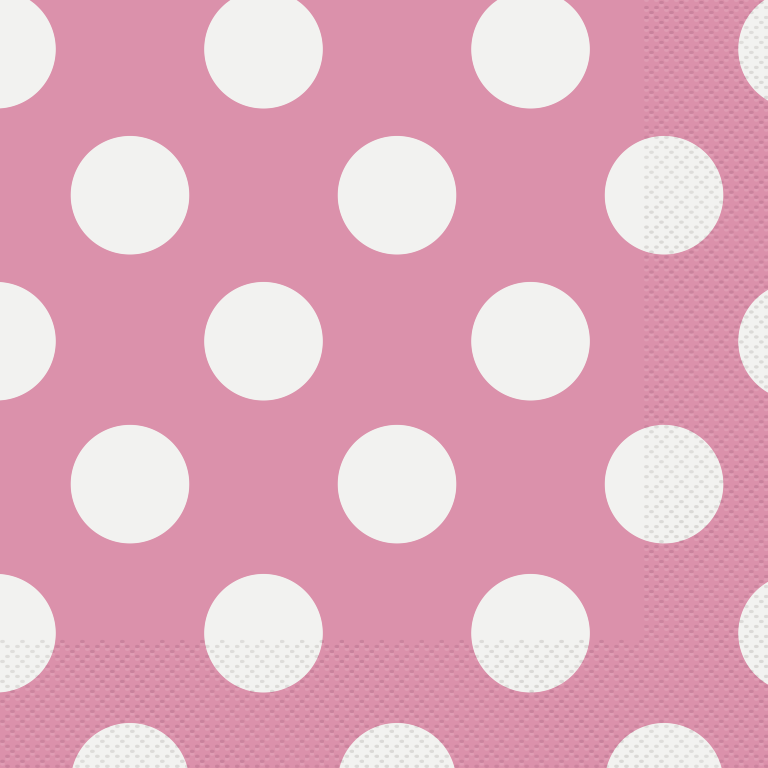
Write a Shadertoy shader that draws this pattern.

```glsl
// Pale polka dots in staggered rows on a pink paper napkin.
// Dots come from a repeated circle distance; the right and bottom borders
// carry a pressed diamond lattice of tiny ellipses with soft highlights.

const vec3 PINK = vec3(0.86, 0.57, 0.67);
const vec3 PINK_SHADE = vec3(0.785, 0.505, 0.61);
const vec3 PINK_LIGHT = vec3(0.875, 0.615, 0.705);
const vec3 WHITE = vec3(0.95, 0.95, 0.94);
const vec3 WHITE_SHADE = vec3(0.85, 0.845, 0.835);

const vec2 DOT_PITCH = vec2(0.3477, 0.1901);   // column and row spacing
const vec2 DOT_ORIGIN = vec2(-0.0046, 0.0641);
const float DOT_RADIUS = 0.0772;
const vec2 BORDER_START = vec2(0.838, 0.834);  // right and bottom bands
const float EMBOSS_PITCH = 0.0065;

// Antialiased coverage of a signed distance.
float coverage(float dist, float pixel) {
    return 1.0 - smoothstep(-0.6 * pixel, 0.6 * pixel, dist);
}

// Small vertical printing drift of the lower rows.
float rowDrift(float row) {
    return 0.004 * sin(1.5708 * (row - 4.0)) * step(2.0, row);
}

// Distance to the nearest dot; odd rows shift by half a column.
float polkaDots(vec2 p) {
    vec2 q = p - DOT_ORIGIN;
    float row = floor(q.y / DOT_PITCH.y + 0.5);
    q.y -= row * DOT_PITCH.y + rowDrift(row);
    float column = q.x / DOT_PITCH.x - 0.5 * mod(row, 2.0);
    q.x = (fract(column + 0.5) - 0.5) * DOT_PITCH.x;
    return length(q) - DOT_RADIUS;
}

// Coverage of the pressed marks: cells on either diagonal of a 4 by 4 tile.
float embossMarks(vec2 p, float pixel) {
    vec2 cell = floor(p / EMBOSS_PITCH);
    vec2 center = (cell + 0.5) * EMBOSS_PITCH;
    float onLattice = mod(cell.x + cell.y, 4.0) < 0.5
                   || mod(cell.x - cell.y + 64.0, 4.0) < 0.5 ? 1.0 : 0.0;
    float inBorder = any(greaterThan(center, BORDER_START)) ? 1.0 : 0.0;
    vec2 radii = EMBOSS_PITCH * vec2(0.48, 0.33);
    float ellipse = (length((p - center) / radii) - 1.0) * radii.y;
    return onLattice * inBorder * coverage(ellipse, pixel);
}

// Layered sines vary the depth of the pressing.
float pressDepth(vec2 p) {
    float waves = sin(23.0 * p.x + 4.0 * sin(9.0 * p.y))
                + 0.5 * sin(51.0 * p.y - 37.0 * p.x);
    return 0.88 + 0.08 * waves;
}

void mainImage(out vec4 fragColor, in vec2 fragCoord) {
    float pixel = 1.0 / iResolution.y;
    vec2 p = fragCoord * pixel;
    p.y = 1.0 - p.y;   // rows count from the top

    float dotMask = coverage(polkaDots(p), pixel);
    float pressed = embossMarks(p, pixel) * pressDepth(p);
    float raised = embossMarks(p - vec2(0.0, 0.55 * EMBOSS_PITCH), pixel);

    // Highlights go below the marks, then the dots print over the ground.
    vec3 ground = mix(PINK, PINK_LIGHT, raised);
    ground = mix(ground, PINK_SHADE, pressed);
    vec3 dots = mix(WHITE, WHITE_SHADE, pressed);
    fragColor = vec4(mix(ground, dots, dotMask), 1.0);
}
```
